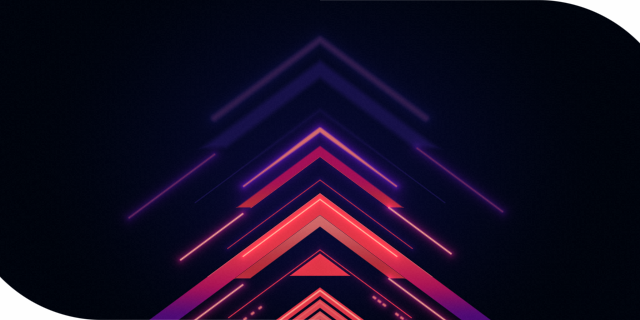
Give the GLSL for this background, as a WebGL 2 fragment shader.

```glsl
#version 300 es
precision highp float;
// Glowing neon chevrons stacked on a dark navy panel with two rounded corners.
uniform vec2 u_resolution;
out vec4 fragColor;

const float SLOPE = 0.742;
const vec3 NAVY = vec3(0.012, 0.028, 0.135);
const vec3 INK = vec3(0.0, 0.014, 0.05);
const vec3 INDIGO = vec3(0.095, 0.07, 0.30);
const vec3 VIOLET = vec3(0.30, 0.04, 0.46);
const vec3 CRIMSON = vec3(0.64, 0.06, 0.34);
const vec3 RED = vec3(0.88, 0.21, 0.28);
const vec3 CORAL = vec3(0.82, 0.42, 0.42);
const vec3 PEACH = vec3(1.0, 0.70, 0.60);

float hash(vec2 p) {
  return fract(sin(dot(p, vec2(127.1, 311.7))) * 43758.5453);
}

float segmentDistance(vec2 p, vec2 a, vec2 b) {
  vec2 ab = b - a;
  return length(p - a - ab * clamp(dot(p - a, ab) / dot(ab, ab), 0.0, 1.0));
}

// Point on the arm of the chevron whose tip has the given height
vec2 armPoint(float tip, float x) {
  return vec2(x, tip - SLOPE * x);
}

float armDistance(vec2 q, float tip, float x0, float x1) {
  return segmentDistance(q, armPoint(tip, x0), armPoint(tip, x1));
}

float fill(float d, float soft) {
  return 1.0 - smoothstep(-soft, soft, d);
}

// Chevron between two tip heights, cut flat at a floor
float chevron(vec2 q, float low, float high, float ground, float soft) {
  float h = q.y + SLOPE * q.x;
  float d = max(max(h - high, low - h) * 0.8, ground - q.y);
  return fill(d, soft);
}

// Solid line over a soft halo
vec3 neon(vec3 col, float d, float width, float soft, vec3 core, vec3 halo, float spread) {
  col += halo * exp(-max(d - width, 0.0) / spread);
  return mix(col, core, fill(d - width, soft));
}

void main() {
  vec2 p = gl_FragCoord.xy / u_resolution.y;
  vec2 c = p - vec2(0.5 * u_resolution.x / u_resolution.y, 0.5);
  vec2 q = vec2(abs(c.x), p.y);
  float px = 0.8 / u_resolution.y;
  float shift = c.x < 0.0 ? 0.026 : 0.0;

  // Backdrop with a central indigo haze
  vec3 col = mix(NAVY, INK, smoothstep(0.15, 0.95, length(c * vec2(1.0, 1.25))));
  vec2 haze = (c - vec2(0.0, -0.18)) / vec2(0.36, 0.36);
  col += vec3(0.022, 0.008, 0.065) * exp(-dot(haze, haze));

  // Distant blurred chevrons
  float d = armDistance(q, 0.876, 0.0, 0.33);
  col = neon(col, d, 0.009, 0.009, vec3(0.18, 0.105, 0.29), INDIGO * 0.3, 0.014);
  col = mix(col, INDIGO, 0.9 * chevron(q, 0.757, 0.81, 0.54, 0.012));
  d = armDistance(q, 0.656, 0.0, 0.39);
  float blur = mix(0.012, 0.002, smoothstep(0.0, 0.3, q.x));
  col = mix(col, INDIGO, 0.75 * fill(d - 0.002, blur));
  d = armDistance(q, 0.762, 0.304 + shift, 0.57 + shift);
  col = neon(col, d, 0.002, 0.004, vec3(0.43, 0.17, 0.36), VIOLET * 0.5, 0.012);

  // Orange line and crimson chevron
  d = armDistance(q, 0.595, 0.0, 0.238);
  float thick = mix(0.0065, 0.002, smoothstep(0.0, 0.238, q.x));
  col = neon(col, d, thick, 0.004, CORAL, VIOLET * 0.9, 0.013);
  float body = chevron(q, 0.511, 0.544, 0.352, px + 0.001);
  d = armDistance(q, 0.528, 0.0, 0.23);
  col += VIOLET * 0.3 * exp(-max(d - 0.012, 0.0) / 0.015);
  col = mix(col, mix(RED * 0.8, CRIMSON, smoothstep(0.35, 0.45, q.y)), body);
  d = armDistance(q, 0.511, 0.0, 0.216);
  col = mix(col, RED, 0.7 * fill(d - 0.001, px));
  d = armDistance(q, 0.4375, 0.0, 0.288);
  col = neon(col, d, 0.0013, px, RED * 0.85, VIOLET * 0.3, 0.008);

  // Wide red chevron fading to violet, with a paler inner layer
  vec3 wide = mix(VIOLET, CRIMSON, smoothstep(0.0, 0.12, q.y));
  wide = mix(wide, RED, smoothstep(0.07, 0.24, q.y));
  col = mix(col, wide, chevron(q, 0.328, 0.396, -0.1, px));
  vec3 inner = mix(RED * 0.8, CORAL, smoothstep(0.15, 0.33, q.y));
  col = mix(col, inner, chevron(q, 0.292, 0.328, 0.13, px));
  d = armDistance(q, 0.395, 0.0, 0.35);
  col = mix(col, CORAL, 0.7 * fill(d - 0.001, px));
  d = armDistance(q, 0.377, 0.0, 0.24);
  col = neon(col, d, 0.0018, px, PEACH, RED * 0.22, 0.009);

  // Paired side lines
  for (int i = 0; i < 2; i++) {
    float tip = i == 0 ? 0.511 : 0.289;
    d = armDistance(q, tip, 0.216 + shift, 0.409 + shift);
    col = neon(col, d, 0.0022, px + 0.001, PEACH * 0.95, CRIMSON * 0.65, 0.010);
  }

  // Small triangle under its outline
  col = mix(col, RED, chevron(q, -1.0, 0.208, 0.138, px));
  d = armDistance(q, 0.219, 0.0, 0.285);
  col = neon(col, d, 0.0014, px, RED, CRIMSON * 0.25, 0.008);

  // Nested chevrons at the base
  for (int i = 0; i < 3; i++) {
    float top = 0.102 - 0.037 * float(i);
    col = mix(col, mix(RED, CORAL, 0.25 * float(i)), chevron(q, top - 0.027, top, -0.1, px));
    d = armDistance(q, top - 0.010, 0.0, 0.2);
    col = mix(col, PEACH, (i == 0 ? 0.8 : 0.2) * fill(d - 0.0025, px));
  }

  // Short glowing dashes beside the base
  for (int i = 0; i < 6; i++) {
    float k = float(i);
    float x = c.x < 0.0 ? 0.185 + 0.0235 * k : 0.168 + 0.0155 * k + 0.024 * floor(k / 3.0);
    d = armDistance(q, c.x < 0.0 ? 0.177 : 0.196, x, x + 0.004);
    col = neon(col, d, 0.0035, px + 0.001, CORAL, CRIMSON * 0.45, 0.007);
  }

  // Fine grain and white rounded corners
  col += (hash(floor(p * 256.0)) - 0.5) * 0.012;
  vec2 corner = max(c * sign(c.x) - vec2(0.68, 0.054), 0.0);
  col = mix(vec3(0.995), col, fill(length(corner) - 0.446, px));
  fragColor = vec4(clamp(col, 0.0, 1.0), 1.0);
}
```
